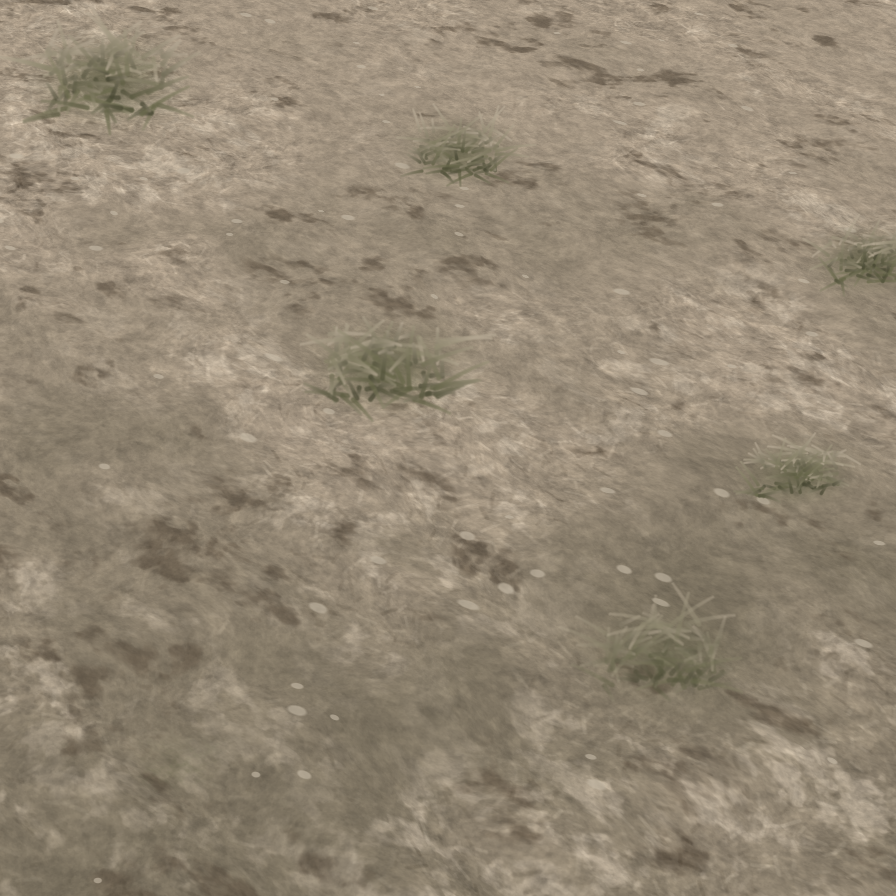
This texture is drawn by a three.js fragment shader. Its source:

```glsl
varying vec2 vUv;

const vec3 BARE = vec3(0.475, 0.438, 0.368);
const vec3 DUST = vec3(0.645, 0.587, 0.512);
const vec3 STRAW = vec3(0.745, 0.690, 0.612);
const vec3 SOIL = vec3(0.345, 0.300, 0.245);
const vec3 GRASS = vec3(0.345, 0.345, 0.245);
const vec3 PEBBLE = vec3(0.760, 0.715, 0.640);

vec2 hash2(vec2 p) {
  vec3 q = fract(p.xyx * vec3(0.1031, 0.1030, 0.0973));
  q += dot(q, q.yzx + 33.33);
  return fract((q.xx + q.yz) * q.zy);
}

// Smooth cellular noise: nearby cell values blended by distance, -1 to 1
float cellNoise(vec2 p) {
  vec2 id = floor(p), f = fract(p);
  float sum = 0.0, total = 0.0;
  for (int y = -1; y <= 1; y++)
  for (int x = -1; x <= 1; x++) {
    vec2 cell = vec2(float(x), float(y));
    vec2 d = cell + hash2(id + cell) - f;
    float w = exp(-5.0 * dot(d, d));
    sum += w * hash2(id + cell + 71.7).x;
    total += w;
  }
  return 2.0 * sum / total - 1.0;
}

float cellFbm(vec2 p, float gain) {
  float sum = 0.0, amp = 0.52;
  for (int i = 0; i < 4; i++) {
    sum += amp * cellNoise(p);
    p = mat2(1.6, 1.2, -1.2, 1.6) * p + 17.3;
    amp *= gain;
  }
  return sum;
}

// Canvas to receding ground, sheared so that features fall to the right
vec2 groundPlane(vec2 uv) {
  float depth = 1.0 / (1.0 - 0.5 * uv.y);
  vec2 g = vec2((uv.x - 0.5) * depth, 2.4 * depth);
  return g + vec2(0.0, 0.35 * g.x);
}

float segmentDistance(vec2 p, vec2 a, vec2 b, out float along) {
  vec2 ab = b - a;
  along = clamp(dot(p - a, ab) / dot(ab, ab), 0.0, 1.0);
  return length(p - a - ab * along);
}

// Short fibres, one per cell: positive is pale, negative is dark
float fibres(vec2 p, float width) {
  vec2 id = floor(p);
  float sum = 0.0, along;
  for (int y = -1; y <= 1; y++)
  for (int x = -1; x <= 1; x++) {
    vec2 cell = id + vec2(float(x), float(y));
    vec2 r = hash2(cell + 5.1);
    vec2 mid = cell + hash2(cell), reach = 0.4 * vec2(cos(r.x * 6.283), sin(r.x * 6.283));
    float d = segmentDistance(p, mid - reach, mid + reach, along);
    sum += (r.y - 0.45) * (1.0 - smoothstep(0.2 * width, width, d));
  }
  return sum;
}

// Sparse rounded stones
float pebbles(vec2 p, float share) {
  vec2 id = floor(p), r = hash2(id + 9.4);
  vec2 d = fract(p) - 0.3 - 0.4 * hash2(id);
  float radius = 0.1 + 0.14 * r.y;
  return step(r.x, share) * (1.0 - smoothstep(0.6 * radius, radius, length(d * vec2(0.8, 1.1))));
}

// Dense fan of drooping blades, pale at the rim, over a dark root
vec3 addTuft(vec3 col, vec2 p, float size, float vigor, float seed) {
  if (length(p) > 2.0 * size) return col;
  vec2 q = p * vec2(1.0, 1.6) / size;
  col = mix(col, GRASS, 0.7 * vigor * exp(-3.0 * dot(q, q)));
  for (int i = 0; i < 90; i++) {
    vec2 r = hash2(vec2(float(i) * 1.7, seed)), s = hash2(vec2(seed, float(i) * 2.3 + 60.0));
    float angle = 6.283 * r.x, along;
    vec2 root = (s - 0.5) * size * vec2(1.4, 0.8);
    vec2 tip = root + size * (0.2 + 0.5 * r.y) * vec2(cos(angle), 0.65 * sin(angle) + 0.25);
    float bend = 0.2 * dot(p - root, p - root) / size;
    float d = segmentDistance(p + vec2(0.0, bend), root, tip, along);
    float cover = 1.0 - smoothstep(0.012, 0.045, d / size + 0.012 * along);
    float pale = clamp(along * 0.5 + s.y * 0.7 + 0.5 * length(root) / size - 0.4, 0.0, 0.9);
    vec3 blade = mix(GRASS * (0.75 + 0.45 * r.y), STRAW, pale);
    col = mix(col, blade, 0.7 * vigor * cover);
  }
  return col;
}

void main() {
  vec2 g = groundPlane(vUv);
  g += 0.008 * vec2(sin(g.y * 23.0 + 3.0 * sin(g.x * 9.0)), sin(g.x * 19.0 + 2.0 * sin(g.y * 13.0)));

  // Bare grey earth turning to pale dust in the distance
  float broad = cellFbm(g * 3.2, 0.5) + 0.15 * sin(g.y * 5.0 + 2.0 * sin(g.x * 3.0));
  vec3 col = mix(BARE, DUST, smoothstep(-0.2, 0.95, vUv.y + 0.5 * broad));

  // Ragged straw litter and dark soil crumbs, gathered in rough zones
  float rough = smoothstep(-0.3, 0.25, broad);
  float litter = cellFbm(g * 15.0 + 31.0, 0.72);
  float clump = cellFbm(g * vec2(10.0, 13.0) + 57.0, 0.7);
  col = mix(col, STRAW, 0.68 * (0.2 + 0.8 * rough) * smoothstep(0.05, 0.6, litter));
  col = mix(col, SOIL, 0.6 * smoothstep(0.28, 0.8, clump - 0.15 * litter));

  // Fine grain, fibres and stones
  float crumbs = cellFbm(g * vec2(32.0, 38.0) + 11.0, 0.75);
  col *= 1.0 + 0.13 * (0.5 + 0.5 * rough) * crumbs + 0.11 * cellFbm(g * 62.0, 0.7);
  float strands = fibres(g * 30.0, 0.13) + 0.8 * fibres(g * 52.0 + 8.0, 0.2);
  col += (STRAW - SOIL) * 0.3 * strands * (0.2 + 0.8 * rough);
  col = mix(col, PEBBLE, 0.65 * pebbles(g * 19.0, 0.05));

  // Tufts spread by a low-discrepancy sequence
  for (int i = -3; i <= 4; i++) {
    float n = float(i);
    vec2 place = fract(vec2(0.43, 0.59) + n * vec2(0.77, 0.56));
    float size = 0.075 + 0.02 * cos(2.1 * n);
    col = addTuft(col, vUv - place, size, smoothstep(0.08, 0.4, place.y), n + 20.0);
  }
  gl_FragColor = vec4(col, 1.0);
}
```
